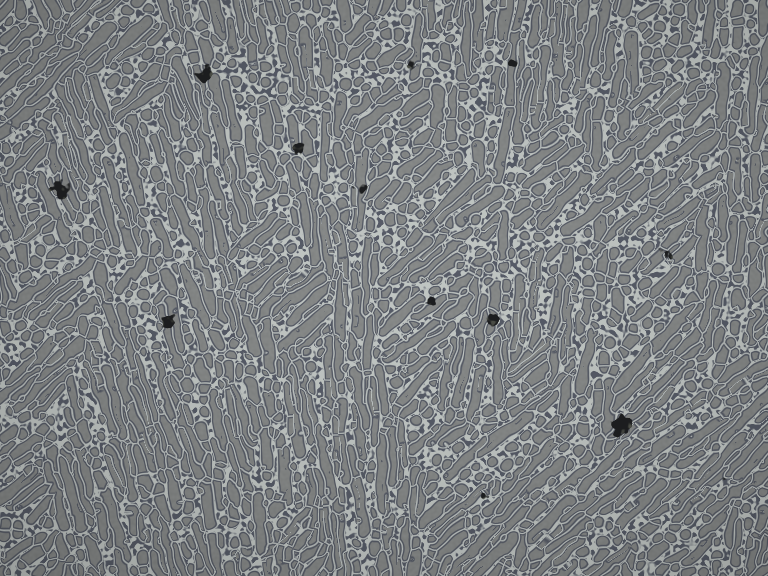
Give the GLSL for this texture, as a WebGL 1 fragment shader.

```glsl
precision highp float;

uniform vec2 u_resolution;

// Sizes: CELLS, SPECKS and PORES count per canvas height; grain sizes are in cells
const float CELLS = 38.0;
const float GRAIN_RADIUS = 0.33;
const float MAX_HALF_LENGTH = 2.4;
const float HALF_GAP = 0.09;
const float OUTLINE = 0.045;
const float LONG_PRIORITY = 0.10;
const float WOBBLE = 0.24;
const float SPECKS = 110.0;
const float SPECK_LEVEL = 0.02;
const float PORES = 5.0;
const float PORE_CHANCE = 0.38;
const float ARM_ANGLE = 0.72;
const float STEM_ANGLE_LEFT = 1.85;
const float STEM_ANGLE_RIGHT = 1.45;

const vec3 GRAIN = vec3(0.497, 0.506, 0.503);
const vec3 RIM = vec3(0.320, 0.337, 0.378);
const vec3 MATRIX = vec3(0.715, 0.735, 0.725);
const vec3 SPECK = vec3(0.320, 0.338, 0.382);
const vec3 PORE = vec3(0.110, 0.115, 0.120);
const vec3 PORE_GLINT = vec3(0.290, 0.300, 0.270);

vec2 hash2(vec2 p) {
  vec3 q = fract(p.xyx * vec3(0.1031, 0.1030, 0.0973));
  q += dot(q, q.yzx + 33.33);
  return fract((q.xx + q.yz) * q.zy);
}

float corner(vec2 cell, vec2 offset) {
  return dot(hash2(cell) * 2.0 - 1.0, offset);
}

float gradientNoise(vec2 p) {
  vec2 i = floor(p), f = fract(p);
  vec2 w = f * f * f * (f * (f * 6.0 - 15.0) + 10.0);
  vec2 e = vec2(1.0, 0.0);
  float low = mix(corner(i, f), corner(i + e, f - e), w.x);
  float high = mix(corner(i + e.yx, f - e.yx), corner(i + e.xx, f - e.xx), w.x);
  return mix(low, high, w.y);
}

// Steep stems alternate with bands of slanted side arms, more of them to the right
float growthAngle(vec2 p) {
  float band = gradientNoise(p * vec2(6.5, 2.6) + 17.0);
  float stem = mix(STEM_ANGLE_LEFT, STEM_ANGLE_RIGHT, smoothstep(0.3, 0.9, p.x));
  float bias = mix(-0.14, 0.02, smoothstep(0.45, 0.8, p.x));
  return band + bias > 0.0 ? ARM_ANGLE : stem;
}

// Rod of one cell seen from q: outward normal, signed distance, ranking key
vec4 rod(vec2 q, vec2 cell) {
  vec2 form = hash2(cell + 191.0);
  vec2 center = cell + 0.5 + 0.7 * (hash2(cell + 7.0) - 0.5);
  float angle = growthAngle(center / CELLS) + 0.3 * (form.y - 0.5);
  vec2 axis = vec2(cos(angle), sin(angle));
  float halfLength = MAX_HALF_LENGTH * pow(form.x, 4.0);
  vec2 r = q - center;
  r -= axis * clamp(dot(r, axis), -halfLength, halfLength);
  float reach = max(length(r), 0.0001);
  float d = reach - GRAIN_RADIUS * (0.8 + 0.4 * fract(form.y * 7.0));
  return vec4(r / reach, d, d - LONG_PRIORITY * halfLength);
}

// Signed distance to the nearest rod, trimmed to leave a gap to every rival
float grainDistance(vec2 p) {
  vec2 q = p * CELLS;
  q += WOBBLE * vec2(gradientNoise(q * 0.9), gradientNoise(q * 0.9 + 61.0));
  vec2 home = floor(q), ownerCell = home;
  vec4 owner = vec4(9.0);
  for (int i = 0; i < 49; i++) {
    vec2 cell = home + vec2(mod(float(i), 7.0), floor((float(i) + 0.5) / 7.0)) - 3.0;
    vec4 candidate = rod(q, cell);
    if (candidate.w < owner.w) {
      owner = candidate;
      ownerCell = cell;
    }
  }
  float border = 9.0;
  for (int i = 0; i < 49; i++) {
    vec2 cell = home + vec2(mod(float(i), 7.0), floor((float(i) + 0.5) / 7.0)) - 3.0;
    vec4 rival = rod(q, cell);
    float slope = max(length(rival.xy - owner.xy), 0.05);
    if (distance(cell, ownerCell) > 0.5) border = min(border, (rival.w - owner.w) / slope);
  }
  return max(owner.z, HALF_GAP - border);
}

// Sparse ragged holes, mostly small
float poreDistance(vec2 p) {
  vec2 home = floor(p * PORES);
  float ragged = 0.018 * gradientNoise(p * 50.0) + 0.008 * gradientNoise(p * 120.0);
  float nearest = 1.0;
  for (int i = 0; i < 9; i++) {
    vec2 cell = home + vec2(mod(float(i), 3.0), floor((float(i) + 0.5) / 3.0)) - 1.0;
    vec2 dice = hash2(cell + 43.0);
    vec2 center = (cell + 0.15 + 0.7 * hash2(cell + 83.0)) / PORES;
    float radius = 0.004 + 0.018 * dice.y * dice.y * dice.y;
    if (dice.x < PORE_CHANCE) nearest = min(nearest, length(p - center) - radius);
  }
  return nearest + ragged;
}

void main() {
  vec2 p = gl_FragCoord.xy / u_resolution.y;
  float pixel = 1.0 / u_resolution.y;
  float soft = 0.7 * pixel * CELLS;

  // Bright matrix with fine dark specks
  float grain = grainDistance(p);
  float speckSoft = 0.5 * pixel * SPECKS;
  float speck = smoothstep(-speckSoft, speckSoft, gradientNoise(p * SPECKS) - SPECK_LEVEL);
  vec3 color = mix(MATRIX, SPECK, speck * smoothstep(0.06, 0.18, grain));

  // Grey grains and their dark outlines
  vec3 grainColor = GRAIN + 0.03 * gradientNoise(p * 150.0);
  color = mix(color, grainColor, 1.0 - smoothstep(-soft, soft, grain));
  color = mix(color, RIM, 1.0 - smoothstep(-soft, soft, abs(grain) - OUTLINE));

  // Uneven lamp light
  vec2 fromCenter = gl_FragCoord.xy / u_resolution - vec2(0.53, 0.55);
  color *= 1.05 - 0.36 * dot(fromCenter, fromCenter);

  // Pores
  vec3 poreColor = mix(PORE, PORE_GLINT, smoothstep(0.1, 0.4, gradientNoise(p * 80.0 + 9.0)));
  color = mix(color, poreColor, 1.0 - smoothstep(-pixel, pixel, poreDistance(p)));

  gl_FragColor = vec4(color, 1.0);
}
```
